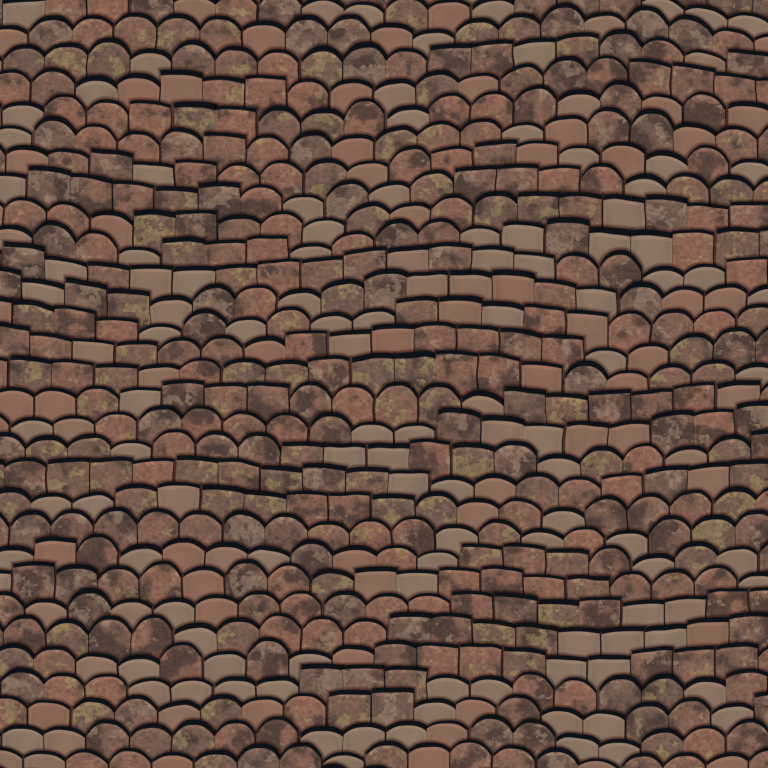
This texture is drawn by a Shadertoy shader. Its source:

```glsl
#define COLUMNS 18.0
#define ROWS 29.5
#define SOFTNESS 0.0011
#define PALE_SHARE 0.36
#define SHADOW_DEPTH 0.0055
#define BRICK vec3(0.54, 0.385, 0.32)
#define WORN vec3(0.44, 0.35, 0.305)
#define PALE vec3(0.535, 0.45, 0.38)
#define SOOT vec3(0.27, 0.215, 0.195)
#define LICHEN vec3(0.57, 0.50, 0.34)
#define SHADOW vec3(0.045, 0.065, 0.085)

struct Tile {
    vec2 q;         // position relative to the crest
    float halfWidth;
    float arch;     // drop from crest to shoulder
    float pale;
    vec3 rnd;
};

float hash(vec2 p) {
    return fract(sin(dot(p, vec2(127.1, 311.7))) * 43758.5453);
}

float noise(vec2 p) {
    vec2 i = floor(p), f = fract(p);
    f = f * f * (3.0 - 2.0 * f);
    return mix(mix(hash(i), hash(i + vec2(1, 0)), f.x),
               mix(hash(i + vec2(0, 1)), hash(i + vec2(1, 1)), f.x), f.y);
}

float fbm(vec2 p) {
    float sum = 0.0, amp = 0.53;
    for (int i = 0; i < 4; i++) {
        sum += amp * noise(p);
        p = p * 2.1 + 17.3;
        amp *= 0.5;
    }
    return sum;
}

// Negative inside a tile with an arched top and straight sides
float tileDistance(vec2 q, float halfWidth, float arch) {
    float u = max(abs(q.x) / halfWidth, 0.001);
    float slope = arch * 2.6 * pow(u, 1.6) / halfWidth;
    float top = (q.y + arch * pow(u, 2.6)) / sqrt(1.0 + slope * slope);
    return max(top, abs(q.x) - halfWidth);
}

// Tile of a row that lies "side" cells away from the point
Tile getTile(vec2 p, float row, float side) {
    float shift = 0.5 * mod(row, 2.0) + 0.3 * hash(vec2(row, 5.0));
    vec2 id = vec2(floor(p.x * COLUMNS - shift) + side, row);
    Tile t;
    t.rnd = vec3(hash(id), hash(id + 31.7), hash(id + 73.1));
    t.pale = step(t.rnd.x, PALE_SHARE);
    float flatTop = smoothstep(0.60, 0.66, noise(id * vec2(0.27, 0.6) + 3.0));
    t.arch = mix(mix(0.012, 0.019, t.rnd.y), 0.009, t.pale);
    t.arch = mix(t.arch, 0.002, flatTop);
    vec2 crest = vec2((id.x + 0.5 + shift) / COLUMNS, row / ROWS);
    crest.x += 0.003 * (t.rnd.z - 0.5);
    crest.y += 0.009 * (t.rnd.y - 0.5) - t.pale * mix(0.010, 0.003, flatTop);
    t.q = p - crest;
    t.halfWidth = (0.475 + 0.02 * t.rnd.z) / COLUMNS;
    return t;
}

// Fired clay with soot, lichen and pale bloom
vec3 tileColor(Tile t, float blotch, float patches, float grain, float edge) {
    vec3 clay = mix(BRICK, WORN, smoothstep(0.15, 0.85, t.rnd.z * 0.65 + blotch * 0.45));
    float soot = smoothstep(0.50, 0.72, blotch + 0.30 * (t.rnd.y - 0.5) + 0.28 * (grain - 0.5));
    float lichen = smoothstep(0.57, 0.70, patches + 0.22 * (t.rnd.z - 0.5) + 0.2 * (grain - 0.5));
    vec3 growth = mix(LICHEN, PALE * 1.06, step(0.5, t.rnd.y));
    clay = mix(clay, SOOT, 0.75 * soot);
    clay = mix(clay, growth, 0.6 * lichen);
    clay *= 0.84 + 0.32 * grain;

    vec3 smoothClay = mix(PALE, BRICK, 0.75 * smoothstep(0.35, 0.9, t.rnd.y));
    smoothClay *= 0.95 + 0.10 * blotch;
    vec3 color = mix(clay, smoothClay, t.pale);

    // Rounded sides and a thin lit rim
    float u = min(abs(t.q.x) / t.halfWidth, 1.0);
    color *= 1.0 - 0.15 * pow(u, 5.0);
    return color * (1.0 + 0.10 * (1.0 - smoothstep(0.001, 0.0035, abs(edge + 0.002))));
}

void mainImage(out vec4 fragColor, in vec2 fragCoord) {
    vec2 uv = fragCoord / iResolution.y;
    float soft = max(SOFTNESS, 0.7 / iResolution.y);

    // Surface noise
    float blotch = fbm(uv * 48.0);
    float patches = fbm(uv * 65.0 + 40.0);
    float grain = 0.6 * noise(uv * 230.0) + 0.4 * noise(uv * 410.0 + 9.0);

    // Sagging rows
    vec2 p = uv;
    p.y += 0.007 * sin(uv.x * 9.0 + 2.0 * sin(uv.y * 5.0)) + 0.025 * noise(uv * 5.0);
    p += 0.0025 * (vec2(noise(uv * 45.0), noise(uv * 45.0 + 20.0)) - 0.5);

    // Paint from the top row down; each row covers the one above
    vec3 color = SHADOW;
    float baseRow = floor(p.y * ROWS);
    for (int r = 3; r >= -1; r--) {
        float row = baseRow + float(r);
        for (int s = -1; s <= 1; s++) {
            Tile t = getTile(p, row, float(s));
            vec2 offset = vec2(0.001, SHADOW_DEPTH * (0.65 + 0.6 * t.rnd.z));
            float d = tileDistance(t.q - offset, t.halfWidth, t.arch);
            color *= mix(vec3(0.62, 0.50, 0.50), vec3(1.0), smoothstep(0.0, 0.005, d));
            color = mix(color, SHADOW, 0.96 * (1.0 - smoothstep(-soft, soft, d)));
        }
        for (int s = -1; s <= 1; s++) {
            Tile t = getTile(p, row, float(s));
            float d = tileDistance(t.q, t.halfWidth, t.arch);
            vec3 body = tileColor(t, blotch, patches, grain, d);
            color = mix(color, body, 1.0 - smoothstep(-soft, soft, d));
        }
    }
    fragColor = vec4(color, 1.0);
}
```
